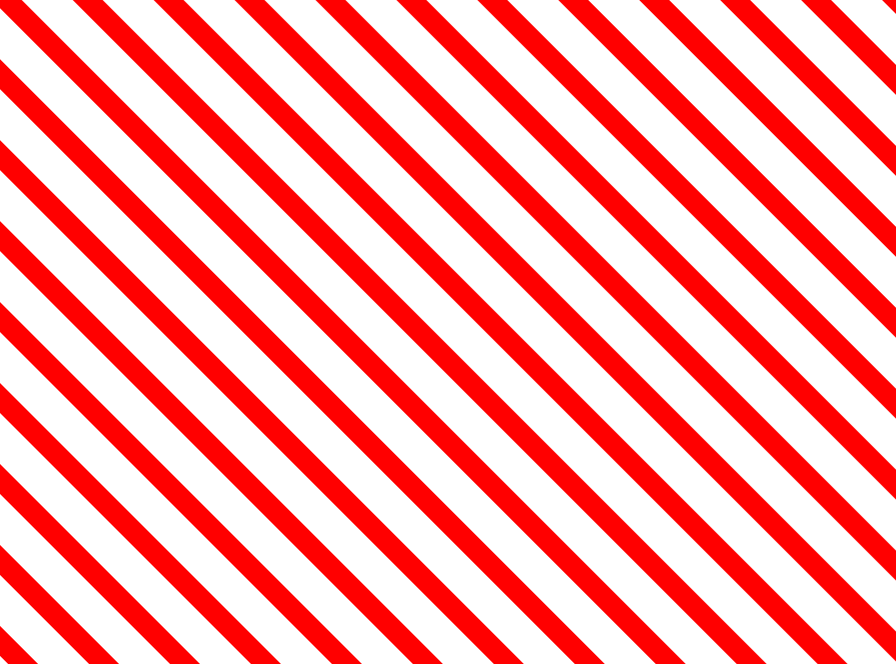
A Shadertoy shader for this pattern:

```glsl
// Diagonal red stripes falling to the right at 45 degrees on white.

// Signed distance along x to the nearest stripe edge, negative inside.
float stripeDistance(float x, float period, float width) {
    return abs(fract(x / period + 0.5) - 0.5) * period - 0.5 * width;
}

void mainImage(out vec4 fragColor, in vec2 fragCoord) {
    // Canvas height is one unit
    vec2 p = fragCoord / iResolution.y;

    // Position across the stripes, zero on the diagonal from the top left corner
    float across = p.x + p.y - 1.0;
    float d = stripeDistance(across - 0.0101, 0.1219, 0.0451);

    // Edge ramp about one pixel wide, measured along x
    float ramp = 1.5 / iResolution.y;
    float stripe = clamp(0.5 - d / ramp, 0.0, 1.0);

    vec3 white = vec3(1.0);
    vec3 red = vec3(1.0, 0.0, 0.0);
    fragColor = vec4(mix(white, red, stripe), 1.0);
}
```
